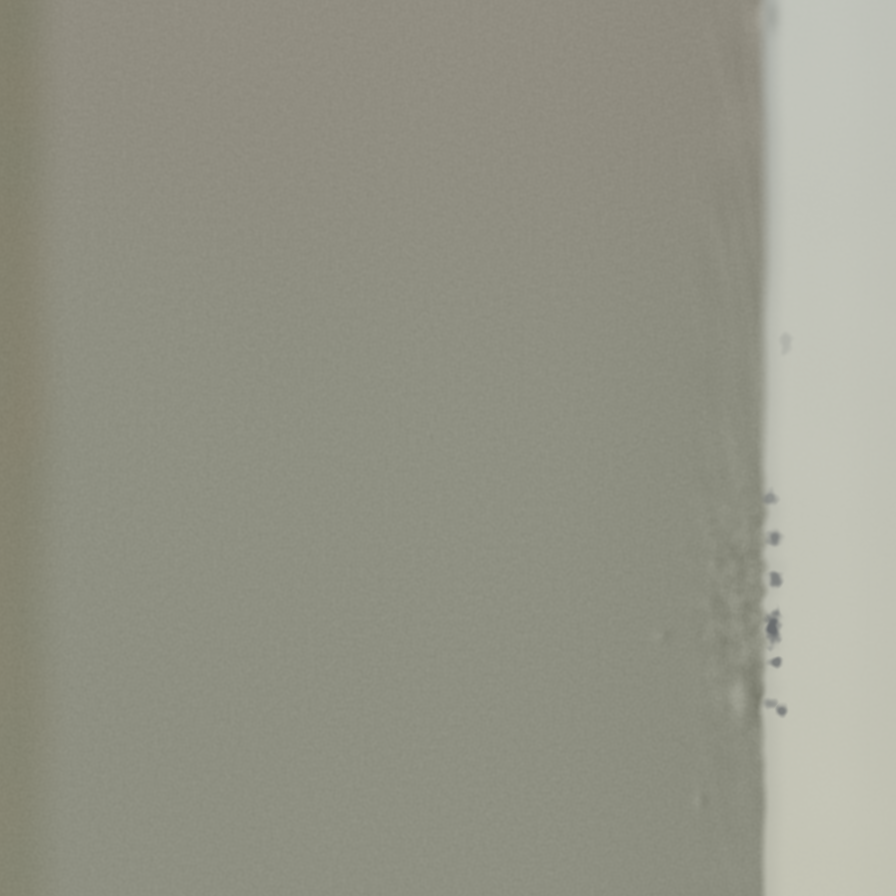
Give the GLSL for this texture, as a WebGL 1 fragment shader.

```glsl
precision highp float;
// Matte grey-green wall with an olive left border and a chipped pale plaster edge on the right.

uniform vec2 u_resolution;

vec2 hashGradient(vec2 cell) {
  vec2 k = vec2(dot(cell, vec2(127.1, 311.7)), dot(cell, vec2(269.5, 183.3)));
  return fract(sin(k) * 43758.5) * 2.0 - 1.0;
}

// Gradient noise, roughly -0.7 to 0.7
float gradientNoise(vec2 p) {
  vec2 i = floor(p);
  vec2 f = p - i;
  vec2 w = f * f * f * (f * (f * 6.0 - 15.0) + 10.0);
  float a = dot(hashGradient(i), f);
  float b = dot(hashGradient(i + vec2(1.0, 0.0)), f - vec2(1.0, 0.0));
  float c = dot(hashGradient(i + vec2(0.0, 1.0)), f - vec2(0.0, 1.0));
  float d = dot(hashGradient(i + 1.0), f - 1.0);
  return mix(mix(a, b, w.x), mix(c, d, w.x), w.y);
}

float fractalNoise(vec2 p) {
  float sum = 0.0;
  float amplitude = 0.5;
  for (int i = 0; i < 4; i++) {
    sum += amplitude * gradientNoise(p);
    p = p * 2.03 + 17.3;
    amplitude *= 0.5;
  }
  return sum;
}

// Soft elliptical spot with a noise-warped outline
float spot(vec2 p, vec2 center, vec2 radius) {
  float warp = gradientNoise(p * 110.0) * 0.7;
  return 1.0 - smoothstep(0.2, 1.5, length((p - center) / radius) + warp);
}

// Raised blob: lit on its left, shaded on its right
float bump(vec2 p, vec2 center, vec2 radius) {
  vec2 q = (p - center) / radius;
  return -q.x * exp(-dot(q, q));
}

// Smooth window that is 1 at center and fades by width
float window(float x, float center, float width) {
  float d = (x - center) / width;
  return exp(-d * d);
}

vec3 wallColor(vec2 p) {
  vec3 low = vec3(0.558, 0.563, 0.509);
  vec3 high = vec3(0.567, 0.554, 0.507);
  float warmth = smoothstep(0.45, 1.0, p.y + 0.1 * gradientNoise(p * 4.0));
  vec3 color = mix(low, high, warmth);
  color -= 0.012 * smoothstep(0.6, 0.84, p.x);
  return color + 0.006 * gradientNoise(p * vec2(5.0, 3.0));
}

vec3 borderColor(vec2 p) {
  vec3 olive = mix(vec3(0.527, 0.523, 0.45), vec3(0.512, 0.5, 0.428), p.y);
  return olive + vec3(0.018, 0.0, -0.005) * gradientNoise(vec2(p.x * 12.0, p.y * 9.0));
}

vec3 plasterColor(vec2 p) {
  vec3 color = mix(vec3(0.768, 0.768, 0.71), vec3(0.758, 0.768, 0.735), p.y);
  color -= 0.012 * smoothstep(0.93, 1.0, p.x);
  return color + 0.01 * fractalNoise(p * 7.0);
}

// Uneven paint relief near the corner
float cornerRelief(vec2 p) {
  float zone = smoothstep(0.74, 0.84, p.x) * (1.0 - smoothstep(0.855, 0.88, p.x));
  float streaks = gradientNoise(vec2(p.x * 55.0 + p.y * 9.0, p.y * 11.0));
  float lumps = fractalNoise(p * vec2(50.0, 38.0)) * window(p.y, 0.31, 0.15);
  float marks = bump(p, vec2(0.739, 0.29), vec2(0.009, 0.006))
    + bump(p, vec2(0.782, 0.106), vec2(0.007, 0.009))
    + bump(p, vec2(0.8, 0.37), vec2(0.009, 0.007))
    + 2.0 * bump(p, vec2(0.834, 0.222), vec2(0.014, 0.02));
  return zone * (0.045 * streaks + 0.16 * lumps) + 0.07 * marks;
}

// Small dark chips scattered down the broken part of the edge
float chips(vec2 p) {
  float mask = 0.0;
  for (int i = 0; i < 6; i++) {
    float n = float(i);
    vec2 jitter = hashGradient(vec2(n, 4.0));
    vec2 center = vec2(0.861 + 0.005 * jitter.x, 0.445 - 0.046 * n);
    vec2 radius = vec2(0.008, 0.008 + 0.003 * jitter.y);
    mask = max(mask, (0.6 + 0.2 * jitter.x) * spot(p, center, radius));
  }
  mask = max(mask, spot(p, vec2(0.863, 0.3), vec2(0.008, 0.018)));
  mask = max(mask, 0.8 * spot(p, vec2(0.872, 0.207), vec2(0.006, 0.007)));
  return max(mask, 0.2 * spot(p, vec2(0.877, 0.617), vec2(0.007, 0.012)));
}

void main() {
  vec2 p = gl_FragCoord.xy / u_resolution;

  // Wall and left border
  float borderEdge = 0.05 + 0.008 * gradientNoise(vec2(2.5, p.y * 7.0));
  float wallMask = smoothstep(borderEdge - 0.035, borderEdge + 0.03, p.x);
  vec3 color = mix(borderColor(p), wallColor(p), wallMask);
  color += cornerRelief(p);

  // Plaster strip: soft edge, wavering more where it is broken
  float broken = window(p.y, 0.31, 0.13);
  float wobble = 0.005 * gradientNoise(vec2(1.5, p.y * 12.0))
    + 0.018 * broken * gradientNoise(vec2(p.x * 20.0, p.y * 36.0));
  float fromEdge = p.x - 0.853 - wobble;
  float softness = 0.006 + 0.004 * smoothstep(0.3, 0.7, p.y);
  float plasterMask = smoothstep(-softness, softness, fromEdge);
  float rim = 1.0 - smoothstep(0.0, 0.028, fromEdge);
  float rimShade = mix(0.04, 0.085, smoothstep(0.5, 0.9, p.y));
  vec3 plaster = plasterColor(p) - rim * rimShade * vec3(1.0, 0.95, 0.85);
  color = mix(color, plaster, plasterMask);

  // Knob at the top of the edge, then chips
  color += 0.14 * bump(p, vec2(0.855, 0.982), vec2(0.011, 0.018));
  color = mix(color, vec3(0.36, 0.375, 0.39), 0.85 * chips(p));

  // Fine paint grain, weaker on the plaster
  float grain = gradientNoise(p * 256.3) + 0.7 * gradientNoise(p * 140.0 + 31.0);
  color += grain * mix(0.021, 0.005, plasterMask);

  gl_FragColor = vec4(clamp(color, 0.0, 1.0), 1.0);
}
```
